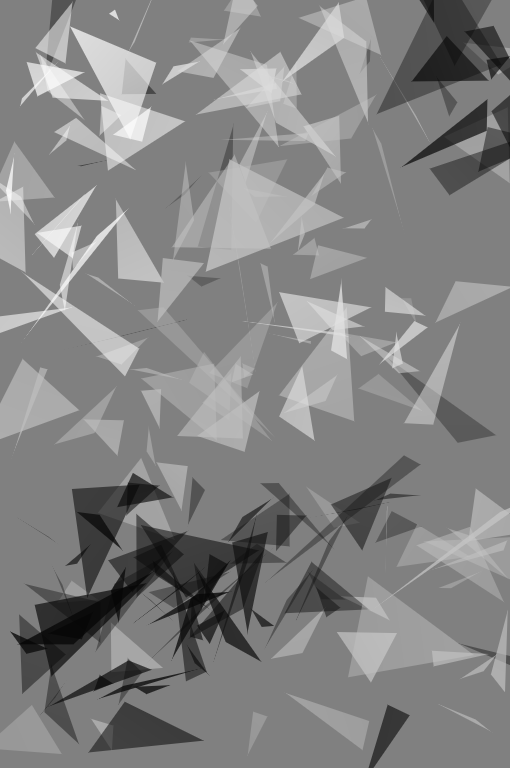
A Shadertoy shader for this background:

```glsl
// Translucent grey shards scattered over a flat mid grey ground.
// Random triangles gather in pale and dark groups, with loose ones between;
// each is blended over the last, so overlaps build up to white or black.

const float GROUND = 0.502;
const int LOOSE_COUNT = 44;
const int SHARDS_PER_GROUP = 14;
const vec2 GROUP_SIZE = vec2(0.07, 0.22);   // shard box, smallest and largest
const vec2 LOOSE_SIZE = vec2(0.05, 0.20);
const vec2 OPACITY = vec2(0.32, 0.76);
const float FADE = 0.25;                    // opacity drift across a shard
const float LOOSE_PALE = 0.74;
const float LOOSE_DARK = 0.12;
const float LOOSE_DARK_SHARE = 0.27;
const uint SEED = 17u;

// Each group: centre x, centre y, spread, grey of its shards
const int GROUP_COUNT = 12;
const vec4 GROUPS[GROUP_COUNT] = vec4[GROUP_COUNT](
    vec4(0.13, 0.89, 0.055, 1.00), vec4(0.34, 0.93, 0.050, 0.86),
    vec4(0.37, 0.73, 0.075, 0.77), vec4(0.07, 0.67, 0.060, 1.00),
    vec4(0.45, 0.53, 0.055, 0.88), vec4(0.21, 0.50, 0.080, 0.75),
    vec4(0.55, 0.20, 0.075, 0.77), vec4(0.60, 0.89, 0.065, 0.02),
    vec4(0.17, 0.30, 0.050, 0.02), vec4(0.13, 0.15, 0.050, 0.02),
    vec4(0.28, 0.21, 0.050, 0.04), vec4(0.40, 0.27, 0.060, 0.04));

// Three random values in 0..1 for a shard and a channel
vec3 random3(int shard, int channel) {
    uvec3 v = uvec3(uint(shard), uint(channel), SEED) * 1664525u + 1013904223u;
    for (int i = 0; i < 2; i++) {
        v.x += v.y * v.z;
        v.y += v.z * v.x;
        v.z += v.x * v.y;
        v ^= v >> 16u;
    }
    return vec3(v & 0xffffu) / 65536.0;
}

float cross2(vec2 a, vec2 b) {
    return a.x * b.y - a.y * b.x;
}

// Signed distance from the line a-b, positive on its left
float lineDistance(vec2 p, vec2 a, vec2 b) {
    vec2 edge = b - a;
    return cross2(edge, p - a) / max(length(edge), 1e-5);
}

// Distance inside a triangle of either winding, negative outside
float triangleDepth(vec2 p, vec2 a, vec2 b, vec2 c) {
    float winding = cross2(b - a, c - a) < 0.0 ? -1.0 : 1.0;
    return min(winding * lineDistance(p, a, b),
           min(winding * lineDistance(p, b, c),
               winding * lineDistance(p, c, a)));
}

void mainImage(out vec4 fragColor, in vec2 fragCoord) {
    float pixel = 1.0 / iResolution.y;
    vec2 p = fragCoord * pixel;
    float aspect = iResolution.x * pixel;
    float grey = GROUND;

    for (int i = 0; i < LOOSE_COUNT + GROUP_COUNT * SHARDS_PER_GROUP; i++) {
        vec3 traits = random3(i, 0);
        vec2 centre;
        float size, tone;

        if (i < LOOSE_COUNT) {
            // Evenly scattered loose shards
            centre = fract(float(i) * vec2(0.7549, 0.5698) + 0.37) * vec2(aspect, 1.0);
            size = mix(LOOSE_SIZE.x, LOOSE_SIZE.y, traits.x);
            tone = traits.z < LOOSE_DARK_SHARE ? LOOSE_DARK : LOOSE_PALE;
        } else {
            // Shards crowding towards the centre of their group
            vec4 group = GROUPS[i % GROUP_COUNT];
            vec2 scatter = random3(i, 1).xy + random3(i, 2).xy - 1.0;
            centre = group.xy + 2.0 * group.z * scatter;
            size = mix(GROUP_SIZE.x, GROUP_SIZE.y, traits.x);
            tone = group.w;
        }

        // Skip shards whose box misses this point
        vec2 local = (p - centre) / size;
        if (max(abs(local.x), abs(local.y)) > 0.5) continue;

        vec3 cornerX = random3(i, 3) - 0.5;
        vec3 cornerY = random3(i, 4) - 0.5;
        float depth = size * triangleDepth(local,
            vec2(cornerX.x, cornerY.x),
            vec2(cornerX.y, cornerY.y),
            vec2(cornerX.z, cornerY.z));

        // Blend with a crisp edge and a slight drift in opacity
        float coverage = clamp(0.5 + depth / pixel, 0.0, 1.0);
        float drift = 1.0 + FADE * dot(local, random3(i, 5).xy * 2.0 - 1.0);
        float opacity = mix(OPACITY.x, OPACITY.y, traits.y) * drift;
        grey = mix(grey, tone, coverage * opacity);
    }

    fragColor = vec4(vec3(grey), 1.0);
}
```
